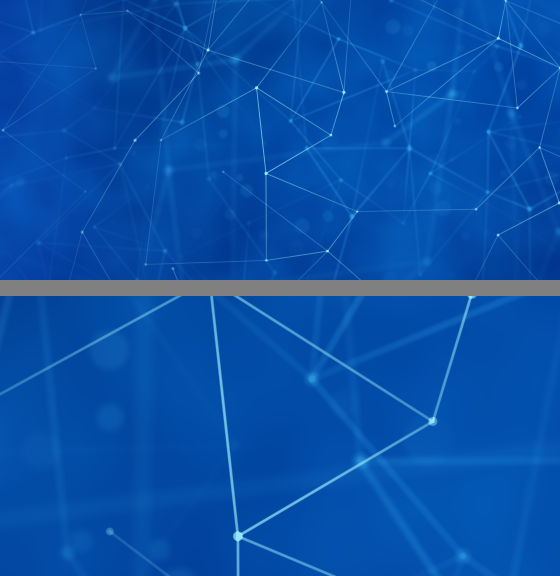
Top, the full canvas; bottom, a detail of the centre.
Give the GLSL for this background, as a Shadertoy shader.

```glsl
// Glowing network of linked points at several focus depths over a deep blue haze.
#define LINK_CHANCE 0.40
#define SHARP_CELL 0.265
#define MID_CELL 0.30
#define FAR_CELL 0.42
#define SHARP_GAIN 1.15
#define MID_GAIN 0.36
#define FAR_GAIN 0.20
#define BOKEH_GAIN 0.20
#define FOCUS vec2(1.30, 0.58)
#define DEEP_BLUE vec3(0.012, 0.258, 0.610)
#define SOFT_CYAN vec3(0.25, 0.77, 1.0)
#define BRIGHT_CYAN vec3(0.62, 0.93, 1.0)

vec2 hash2(vec2 p) {
    vec3 q = fract(p.xyx * vec3(0.1031, 0.1030, 0.0973));
    q += dot(q, q.yzx + 33.33);
    return fract((q.xx + q.yz) * q.zy);
}

float gradientDot(vec2 cell, vec2 offset) {
    float angle = 6.2832 * hash2(cell + 91.0).x;
    return dot(vec2(cos(angle), sin(angle)), offset);
}

float gradientNoise(vec2 p) {
    vec2 i = floor(p), f = p - i;
    vec2 u = f * f * f * (f * (f * 6.0 - 15.0) + 10.0);
    vec2 e = vec2(1.0, 0.0);
    return mix(mix(gradientDot(i, f), gradientDot(i + e, f - e), u.x),
               mix(gradientDot(i + e.yx, f - e.yx), gradientDot(i + 1.0, f - 1.0), u.x), u.y);
}

float haze(vec2 p) {
    return gradientNoise(p) + 0.6 * gradientNoise(p * 2.1 + 7.0) + 0.35 * gradientNoise(p * 4.3 + 19.0);
}

mat2 rotation(float a) {
    return mat2(cos(a), sin(a), -sin(a), cos(a));
}

float softDisc(float d, float radius, float blur) {
    return 1.0 - smoothstep(radius - blur, radius + blur, d);
}

// Links between jittered points of neighbouring cells, plus a dot on each point.
float network(vec2 p, float cell, float seed, float halfWidth, float blur, float dotRadius) {
    float soft = max(blur, 0.7 / iResolution.y);
    vec2 g = rotation(seed) * p / cell + seed * 37.0;
    vec2 base = floor(g);
    vec3 nodes[9];    // position and brightness
    float light = 0.0;
    for (int i = 0; i < 9; i++) {
        vec2 id = base + vec2(i % 3 - 1, i / 3 - 1);
        float glow = mix(0.35, 1.0, hash2(id + 53.0).x);
        nodes[i] = vec3(id + 0.08 + 0.84 * hash2(id), glow);
        float d = length(g - nodes[i].xy) * cell;
        light += glow * softDisc(d, dotRadius * mix(0.6, 1.0, glow), soft);
    }
    for (int i = 0; i < 8; i++) {
        for (int j = i + 1; j < 9; j++) {
            vec2 a = base + vec2(i % 3 - 1, i / 3 - 1);
            vec2 b = base + vec2(j % 3 - 1, j / 3 - 1);
            vec2 gap = abs(a - b);
            if (max(gap.x, gap.y) > 1.5) continue;
            if (hash2(a * 3.0 + b * 5.0 + 17.0).x > LINK_CHANCE) continue;
            vec2 along = nodes[j].xy - nodes[i].xy;
            vec2 to = g - nodes[i].xy;
            float h = clamp(dot(to, along) / dot(along, along), 0.0, 1.0);
            float glow = mix(nodes[i].z, nodes[j].z, h);
            float fade = 1.0 - 0.45 * smoothstep(0.8, 1.8, length(along));
            light += glow * fade * softDisc(length(to - along * h) * cell, halfWidth, soft);
        }
    }
    return light;
}

// Scattered out-of-focus discs, one per cell at most.
float bokeh(vec2 p, float cell) {
    vec2 base = floor(p / cell);
    float light = 0.0;
    for (int i = 0; i < 9; i++) {
        vec2 id = base + vec2(i % 3 - 1, i / 3 - 1);
        vec2 r = hash2(id + 211.0);
        vec2 center = (id + hash2(id + 137.0)) * cell;
        float radius = mix(0.010, 0.030, r.x);
        light += step(0.45, r.y) * r.y * softDisc(length(p - center), radius, 0.007);
    }
    return light;
}

void mainImage(out vec4 fragColor, in vec2 fragCoord) {
    vec2 p = fragCoord / iResolution.y;
    vec2 q = (p - FOCUS) / vec2(0.80, 0.52);
    float focus = exp(-dot(q, q));
    float cloud = haze(p * 2.4 + 3.0);
    float patches = smoothstep(-0.35, 0.25, gradientNoise(p * 1.9 + 11.0));

    // Background: royal blue at the left, teal glow around the focus, dark corners.
    vec3 color = DEEP_BLUE;
    color += vec3(0.012, 0.020, 0.060) * (1.0 - smoothstep(0.0, 0.55, p.x));
    color += vec3(-0.004, 0.060, 0.075) * focus;
    color += vec3(0.0, 0.035, 0.050) * smoothstep(1.2, 2.0, p.x) * smoothstep(0.1, 0.8, p.y);
    color -= vec3(0.004, 0.035, 0.065) * exp(-4.0 * dot(p - vec2(0.6, 1.0), p - vec2(0.6, 1.0)));
    color += vec3(0.012, 0.085, 0.090) * cloud;

    // Blurred layers behind, then the fine sharp mesh.
    float blurred = FAR_GAIN * network(p, FAR_CELL, 0.7, 0.010, 0.009, 0.022);
    blurred += MID_GAIN * network(p, MID_CELL, 2.3, 0.0045, 0.0045, 0.012) * mix(0.5, 1.0, patches);
    blurred += MID_GAIN * network(p, MID_CELL, 4.1, 0.0040, 0.0030, 0.010) * mix(1.0, 0.2, patches);
    blurred *= mix(0.32, 1.0, focus);
    blurred += BOKEH_GAIN * bokeh(p, 0.12) * focus * patches;
    color = mix(color, SOFT_CYAN, min(blurred, 0.6));

    float sharp = network(p, SHARP_CELL, 1.2, 0.0016, 0.0010, 0.0062);
    sharp *= SHARP_GAIN * mix(0.30, 1.0, focus) * mix(0.55, 1.0, patches);
    color = mix(color, BRIGHT_CYAN, min(sharp, 0.95));

    fragColor = vec4(clamp(color, 0.0, 1.0), 1.0);
}
```
